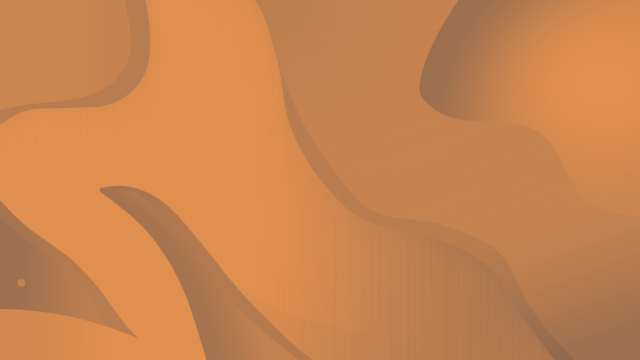
This background is drawn by a Shadertoy shader. Its source:

```glsl
// Layered abstract waves in amber and brown: spline-edged shapes with darker rims.
// Every layer sets one tone value, which a single two-colour ramp turns into colour;
// stretched gradient noise adds fine brushed streaks.

vec2 hashGradient(vec2 cell) {
    float angle = 6.2832 * fract(sin(dot(cell, vec2(127.1, 311.7))) * 43758.5);
    return vec2(cos(angle), sin(angle));
}

float gradientNoise(vec2 p) {
    vec2 i = floor(p), f = fract(p);
    vec2 u = f * f * (3.0 - 2.0 * f), e = vec2(1, 0);
    float low = mix(dot(hashGradient(i), f), dot(hashGradient(i + e), f - e), u.x);
    float high = mix(dot(hashGradient(i + e.yx), f - e.yx), dot(hashGradient(i + 1.0), f - 1.0), u.x);
    return mix(low, high, u.y);
}

// Catmull-Rom height curve over evenly spaced knots
float spline(float t, float start, float spacing, float k[13]) {
    float x = clamp((t - start) / spacing, 1.0, 10.999);
    int i = int(x);
    float f = fract(x);
    float a = k[i - 1], b = k[i], c = k[i + 1], d = k[i + 2];
    return b + 0.5 * f * (c - a + f * (2.0 * a - 5.0 * b + 4.0 * c - d + f * (3.0 * (b - c) + d - a)));
}

// Antialiased coverage, full where the value is positive
float cover(float v) {
    return clamp(0.5 + v / max(fwidth(v), 1e-3), 0.0, 1.0);
}

void mainImage(out vec4 fragColor, in vec2 fragCoord) {
    // Canvas of 768 x 432 units, measured downward from the top
    vec2 p = vec2(0, 432) + vec2(768, -432) * fragCoord / iResolution.xy;
    float sum = p.x + p.y, diff = p.x - p.y;

    // Edges of the diagonal ridge and the two upper blobs
    float ridge = diff - spline(sum, 200.0, 100.0, float[13](
        270., 306., 263., 197., 169., 173., 232., 265., 248., 233., 222., 215., 210.));
    float ridgeInner = diff - spline(sum, 200.0, 100.0, float[13](
        270., 306., 263., 220., 197., 194., 260., 296., 269., 258., 262., 270., 280.));
    float corner = spline(diff, -200.0, 50.0, float[13](
        150., 150., 165., 209., 253., 268., 255., 208., 135., 50., -50., -150., -250.)) - sum;
    float cornerInner = spline(diff, -200.0, 50.0, float[13](
        100., 122., 153., 193., 225., 234., 214., 150., 70., 0., -50., -150., -250.)) - sum;
    float glowBlob = diff - spline(sum, 500.0, 50.0, float[13](
        900., 550., 409., 390., 412., 459., 487., 486., 469., 465., 486., 530., 580.));

    // Edges of the two lower leaves
    float leafTop = p.y - spline(p.x, 80.0, 40.0, float[13](
        245., 226., 225., 246., 290., 340., 383., 420., 450., 480., 510., 540., 570.));
    float leafInner = p.y - spline(p.x, 80.0, 40.0, float[13](
        245., 227., 230., 262., 312., 364., 401., 433., 460., 490., 520., 550., 580.));
    float leafLeft = p.x - spline(p.y, 190.0, 40.0, float[13](
        60., 120., 169., 200., 221., 235., 247., 257., 265., 273., 281., 289., 297.));
    float sideTop = p.y - spline(p.x, -30.0, 30.0, float[13](
        200., 240., 270., 292., 315., 348., 389., 420., 450., 480., 510., 540., 570.));
    float sideInner = p.y - spline(p.x, -30.0, 30.0, float[13](
        235., 262., 287., 308., 334., 378., 430., 480., 510., 540., 570., 600., 630.));
    float sideBottom = 371.0 + 36.0 * p.x * p.x / 28224.0 - p.y;

    // Bright field, shaded beside its neighbours, with vertical streaks
    float tone = 0.95 - 0.55 * smoothstep(300.0, 640.0, p.x + 0.25 * (p.y - 200.0));
    tone -= 0.12 * exp(min(ridge, 0.0) / 40.0) + 0.1 * exp(min(corner, 0.0) / 25.0);
    tone += (0.04 + 0.06 * smoothstep(300.0, 560.0, p.x)) * gradientNoise(vec2(p.x * 0.37, p.y * 0.004));
    float hill = p.y - 343.0 - 70.0 * (1.0 - exp((285.0 - p.x) / 95.0));
    tone -= 0.06 * cover(hill) * smoothstep(265.0, 300.0, p.x) * smoothstep(500.0, 380.0, p.x);

    // Ridge slope with a darker rim and slanted streaks
    float slope = 0.62 - 0.13 * smoothstep(200.0, 0.0, p.y) * smoothstep(550.0, 300.0, p.x)
        - 0.5 * smoothstep(480.0, 700.0, p.y + 0.35 * p.x);
    slope += 0.04 * gradientNoise(vec2(p.x * 0.005, (p.y + 0.35 * p.x) * 0.25));
    float rim = slope - 0.17 * smoothstep(60.0, 130.0, p.y);
    tone = mix(tone, mix(rim, slope, cover(ridgeInner)), cover(ridge));

    // Glowing blob at upper right
    float falloff = smoothstep(0.1, 1.0, length((p - vec2(725, 100)) / vec2(215, 170)));
    float shade = mix(0.1, 0.65, smoothstep(580.0, 780.0, p.x + 0.7 * p.y));
    tone = mix(tone, mix(0.93, shade, falloff), cover(glowBlob));

    // Corner blob at upper left
    float cornerTone = 0.67 - 0.06 * smoothstep(60.0, 160.0, p.x);
    tone = mix(tone, mix(0.43, cornerTone, cover(cornerInner)), cover(corner));

    // Curved central leaf
    float leafTone = mix(0.2, 0.58, smoothstep(0.0, 90.0, leafLeft));
    float leafRim = 0.2 + 0.18 * smoothstep(140.0, 240.0, p.x);
    tone = mix(tone, mix(leafRim, leafTone, cover(leafInner)), cover(leafTop) * cover(leafLeft));

    // Side leaf, the mound below it and a small dot
    float sideTone = 0.1 + 0.42 * smoothstep(0.0, 130.0, p.x);
    float sideRim = 0.22 + 0.21 * smoothstep(0.0, 120.0, p.x);
    float mound = mix(0.76, tone, smoothstep(20.0, 168.0, p.x));
    tone = mix(tone, mound, cover(-sideBottom) * step(p.x, 168.0));
    tone = mix(tone, mix(sideRim, sideTone, cover(sideInner)), cover(sideTop) * cover(sideBottom));
    tone = mix(tone, 0.65, cover(4.5 - length(p - vec2(25.5, 339.5))));

    fragColor = vec4(mix(vec3(0.58, 0.42, 0.31), vec3(0.9, 0.57, 0.31), tone), 1.0);
}
```
